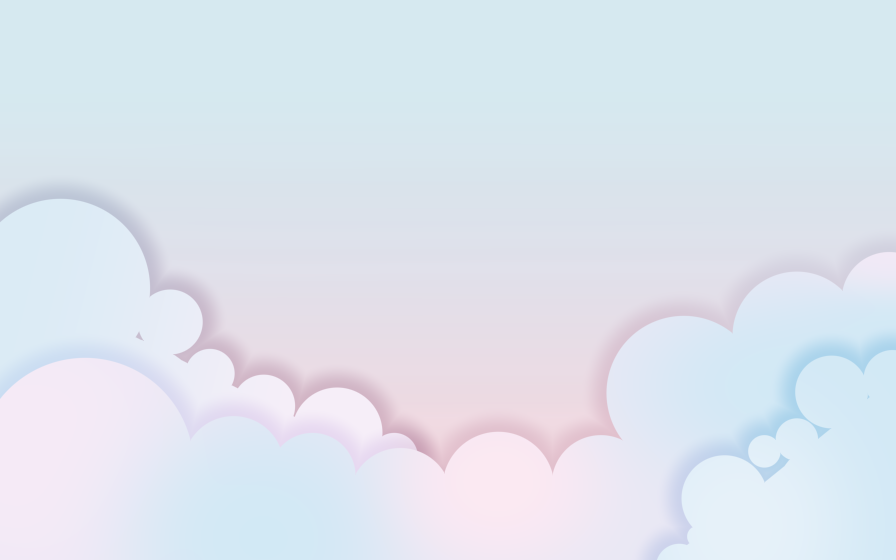
Give the GLSL for this background, as a Shadertoy shader.

```glsl
// Pastel layered paper clouds with soft shadows under a blue-to-pink sky.
// Units: canvas height = 1, origin at the lower left.

const vec3 BLUE = vec3(0.825, 0.912, 0.962);
const vec3 LAVENDER = vec3(0.912, 0.908, 0.958);
const vec3 PINK = vec3(0.962, 0.918, 0.966);
const vec3 ROSE = vec3(0.985, 0.912, 0.950);

// Sine-free hash and one-dimensional value noise
float hash(float n) {
    n = fract(n * 0.1031);
    n *= n + 33.33;
    return fract(n * (n + n));
}

float noise(float x) {
    float cell = floor(x);
    return mix(hash(cell), hash(cell + 1.0), smoothstep(0.0, 1.0, x - cell));
}

// Signed distance to the region below a sloped line
float belowLine(vec2 p, float height, float slope) {
    return (p.y - height - slope * p.x) * inversesqrt(1.0 + slope * slope);
}

// Distance to a union of round puffs (centre, radius)
float puffs(vec2 p, vec3 circles[9]) {
    float d = 1e3;
    for (int i = 0; i < 9; i++)
        d = min(d, length(p - circles[i].xy) - circles[i].z);
    return d;
}

// Flat-topped elliptical glow
float glow(vec2 p, vec2 center, vec2 radius) {
    vec2 q = (p - center) / radius;
    float k = dot(q, q);
    return exp(-k * sqrt(k));
}

// Cast a tinted shadow outside the shape, then fill it
vec3 paperLayer(vec3 under, vec3 fill, vec3 shadowTint, float d, float pixel) {
    float shadow = 1.0 - smoothstep(0.0, 0.046, d);
    vec3 shaded = under * mix(vec3(1.0), shadowTint, shadow);
    return mix(fill, shaded, smoothstep(-pixel, pixel, d));
}

vec3 skyColor(vec2 p) {
    vec3 c = mix(vec3(0.945, 0.850, 0.880), vec3(0.905, 0.865, 0.902), smoothstep(0.18, 0.42, p.y));
    c = mix(c, vec3(0.878, 0.880, 0.920), smoothstep(0.36, 0.56, p.y));
    c = mix(c, vec3(0.855, 0.893, 0.925), smoothstep(0.50, 0.70, p.y));
    c = mix(c, vec3(0.838, 0.914, 0.940), smoothstep(0.64, 0.86, p.y));
    // Faint horizontal streaks
    float streak = noise(p.y * 34.0 + 0.6 * noise(p.x * 2.0)) - 0.5;
    return c + 0.008 * streak * smoothstep(0.9, 0.7, p.y);
}

float leftCloud(vec2 p) {
    float d = puffs(p, vec3[9](
        vec3(0.108, 0.485, 0.160), vec3(0.304, 0.425, 0.058), vec3(0.375, 0.333, 0.044),
        vec3(0.471, 0.275, 0.056), vec3(0.602, 0.227, 0.081), vec3(0.704, 0.185, 0.042),
        vec3(0.200, 0.200, 0.200), vec3(0.050, 0.300, 0.150), vec3(0.450, 0.100, 0.150)));
    return min(d, belowLine(p, 0.519, -0.5));
}

float wideCloud(vec2 p) {
    float d = puffs(p, vec3[9](
        vec3(0.152, 0.167, 0.194), vec3(0.417, 0.167, 0.090), vec3(0.558, 0.150, 0.077),
        vec3(0.715, 0.108, 0.092), vec3(0.890, 0.129, 0.100), vec3(1.073, 0.135, 0.088),
        vec3(1.221, 0.298, 0.138), vec3(1.423, 0.400, 0.115), vec3(1.588, 0.465, 0.085)));
    return min(d, min(belowLine(p, 0.125, 0.0), belowLine(p, -0.434, 0.55)));
}

float cornerCloud(vec2 p) {
    float d = puffs(p, vec3[9](
        vec3(1.485, 0.300, 0.065), vec3(1.594, 0.323, 0.052), vec3(1.423, 0.215, 0.038),
        vec3(1.365, 0.194, 0.029), vec3(1.294, 0.110, 0.077), vec3(1.246, 0.042, 0.019),
        vec3(1.213, -0.013, 0.042), vec3(1.500, 0.100, 0.120), vec3(1.400, 0.000, 0.120)));
    return min(d, belowLine(p, -0.967, 0.81));
}

vec3 wideCloudColor(vec2 p) {
    vec3 c = mix(LAVENDER, PINK, glow(p, vec2(0.06, 0.20), vec2(0.30, 0.28)));
    c = mix(c, BLUE, glow(p, vec2(0.47, 0.04), vec2(0.25, 0.22)));
    c = mix(c, ROSE, glow(p, vec2(0.89, 0.14), vec2(0.19, 0.16)));
    c = mix(c, BLUE, glow(p, vec2(1.40, 0.31), vec2(0.27, 0.17)));
    c = mix(c, BLUE, glow(p, vec2(1.60, 0.38), vec2(0.18, 0.12)));
    return mix(c, PINK, 0.7 * glow(p, vec2(1.59, 0.56), vec2(0.14, 0.08)));
}

void mainImage(out vec4 fragColor, in vec2 fragCoord) {
    vec2 p = fragCoord / iResolution.y;
    float pixel = 0.75 / iResolution.y;
    vec3 color = skyColor(p);

    // Back cloud on the left
    vec3 fill = mix(vec3(0.860, 0.922, 0.962), vec3(0.965, 0.935, 0.973), smoothstep(0.0, 0.62, p.x - 0.25 * (p.y - 0.4)));
    vec3 tint = mix(vec3(0.86, 0.87, 0.91), vec3(0.89, 0.83, 0.87), smoothstep(0.15, 0.45, p.x));
    color = paperLayer(color, fill, tint, leftCloud(p), pixel);

    // Wide cloud across the bottom and up the right side
    tint = mix(vec3(0.92, 0.94, 0.985), vec3(0.94, 0.91, 0.97), smoothstep(0.1, 0.45, p.x));
    tint = mix(tint, vec3(0.94, 0.89, 0.915), smoothstep(0.65, 0.80, p.x));
    tint = mix(tint, vec3(0.94, 0.93, 0.95), smoothstep(1.1, 1.4, p.x));
    color = paperLayer(color, wideCloudColor(p), tint, wideCloud(p), pixel);

    // Front cloud in the right corner
    fill = mix(BLUE, vec3(0.902, 0.945, 0.978), glow(p, vec2(1.32, 0.06), vec2(0.20, 0.22)));
    tint = mix(vec3(0.88, 0.91, 0.965), vec3(0.81, 0.91, 0.96), smoothstep(1.24, 1.42, p.x));
    color = paperLayer(color, fill, tint, cornerCloud(p), pixel);

    fragColor = vec4(color, 1.0);
}
```
